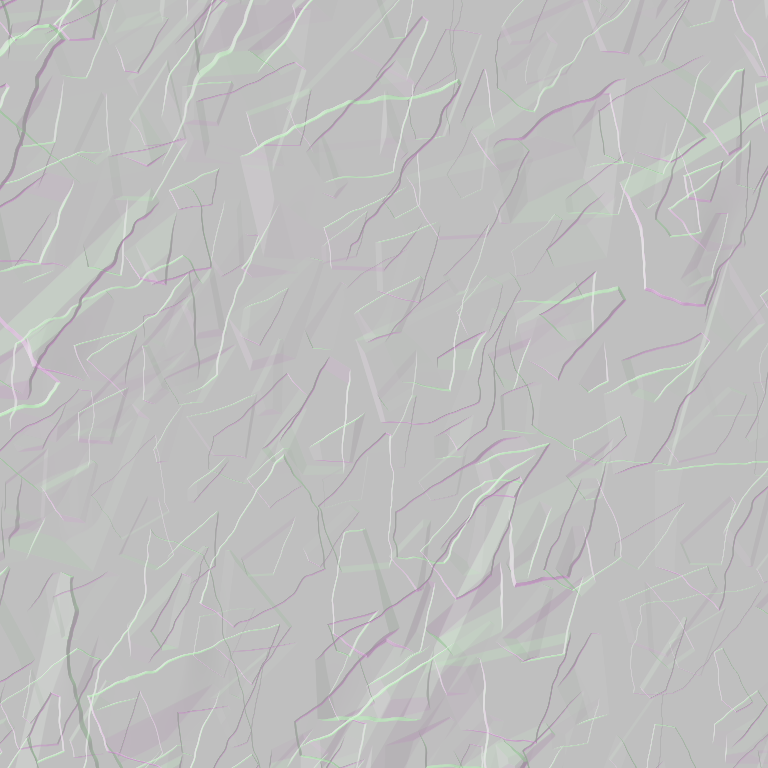
A WebGL 1 fragment shader for this texture map:

```glsl
precision highp float;
uniform vec2 u_resolution;

float hash(vec2 p) {
  vec3 q = fract(vec3(p.xyx) * 0.1031);
  q += dot(q, q.yzx + 33.33);
  return fract((q.x + q.y) * q.z);
}

float noise(vec2 p) {
  vec2 i = floor(p), f = fract(p);
  f = f * f * (3.0 - 2.0 * f);
  return mix(mix(hash(i), hash(i + vec2(1.0, 0.0)), f.x),
             mix(hash(i + vec2(0.0, 1.0)), hash(i + 1.0), f.x), f.y);
}

// Jagged displacement that breaks up the cliff edges
vec2 jagged(vec2 p) {
  vec2 offset = vec2(0.0);
  float freq = 9.0, amp = 0.034;
  for (int i = 0; i < 4; i++) {
    offset += amp * (vec2(noise(p * freq + 7.0), noise(p * freq + 61.0)) - 0.5);
    freq *= 2.1;
    amp *= 0.46;
  }
  return offset;
}

// One chip: steep ragged cliffs and shallow straight facets under a flat cap
float chip(vec2 p, vec2 warp, vec2 id, float size, float cap) {
  float axis = 0.98 + 0.75 * (hash(id + 3.1) - 0.5);
  if (hash(id + 5.7) > 0.8) axis += 0.55;
  float halfLength = mix(0.5, 0.8, hash(id + 8.3));
  float halfWidth = mix(0.07, 0.27, hash(id + 11.9));
  float h = cap;
  for (int i = 0; i < 5; i++) {
    float k = float(i);
    float turn = k * 1.2566 + 0.6 * (hash(id + 17.0 + k * 2.3) - 0.5);
    float along = cos(turn);
    vec2 normal = vec2(cos(axis + turn), sin(axis + turn));
    float extent = size * mix(halfWidth, halfLength, along * along);
    float pick = hash(id + 41.0 + k * 3.7);
    bool steep = pick < 0.56;
    float slope = steep ? 1.0 + 2.4 * pick : 0.04 + 0.75 * (pick - 0.56) * (pick - 0.3);
    vec2 q = steep ? p + warp : p;
    h = min(h, slope * (extent - dot(normal, q)));
  }
  return max(h, 0.0);
}

// Raised and sunken chips scattered at four scales
float rockHeight(vec2 p) {
  vec2 warp = jagged(p);
  float fade = smoothstep(0.2, 0.65, noise(p * 6.0 + 23.0));
  float h = 0.0, freq = 2.9;
  for (int layer = 0; layer < 4; layer++) {
    float size = 1.0 / freq;
    vec2 cell = floor(p * freq);
    for (int y = -1; y <= 1; y++) {
      for (int x = -1; x <= 1; x++) {
        vec2 c = cell + vec2(float(x), float(y));
        vec2 id = c + 20.0 + float(layer) * 37.0;
        vec2 seed = (c + 0.2 + 0.6 * vec2(hash(id), hash(id + 71.0))) * size;
        vec2 d = p - seed;
        if (hash(id + 90.0) < 0.8 && length(d) < 1.2 * size) {
          float cap = mix(0.12, 1.0, hash(id + 55.0)) * (0.002 + 0.026 * size);
          float side = hash(id + 33.0) < 0.55 ? 1.0 : -1.0;
          h += side * chip(d, warp * min(1.0, size * 5.0), id, size, cap * mix(0.3, 1.0, fade));
        }
      }
    }
    freq *= 1.62;
  }
  return h;
}

void main() {
  vec2 p = gl_FragCoord.xy / min(u_resolution.x, u_resolution.y);
  float e = 0.0014;
  float h = rockHeight(p);
  vec2 grad = vec2(rockHeight(p + vec2(e, 0.0)) - h, rockHeight(p + vec2(0.0, e)) - h) / e;

  // Ignore faint slopes, soften steep ones
  float steepness = length(grad);
  float strength = max(steepness - 0.035, 0.0);
  strength = 1.75 * strength / (0.55 + strength);
  vec2 lit = vec2(grad.x, -grad.y) / max(steepness, 0.0001) * strength;

  // Light from the left is white, light from above is green against purple
  vec3 color = vec3(0.75);
  color += lit.x * vec3(0.1, 0.095, 0.1);
  color += lit.y * vec3(-0.015, 0.095, -0.015);
  gl_FragColor = vec4(clamp(color, 0.0, 1.0), 1.0);
}
```
